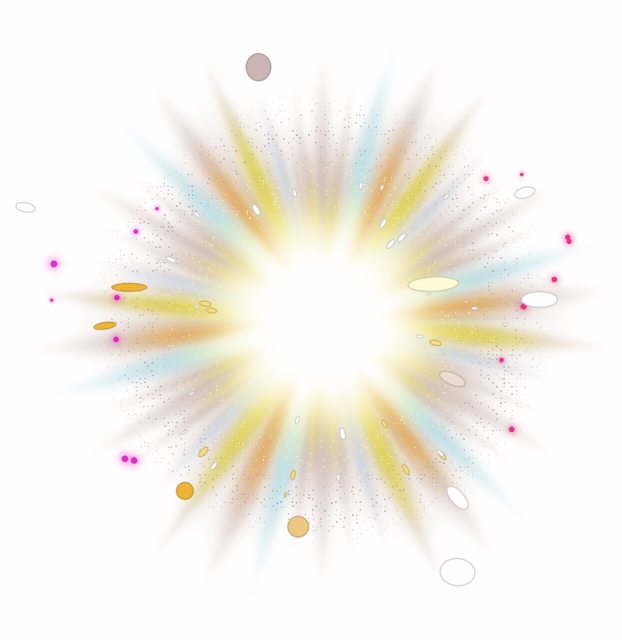
Give the GLSL for this background, as a WebGL 1 fragment shader.

```glsl
precision highp float;
uniform vec2 u_resolution;

const float PI = 3.14159265;
const vec3 WHITE = vec3(1.0, 0.995, 0.995);
const vec3 TAUPE = vec3(0.79, 0.71, 0.68);
const vec3 ORANGE = vec3(0.88, 0.68, 0.40);
const vec3 YELLOW = vec3(0.87, 0.82, 0.36);
const vec3 CYAN = vec3(0.74, 0.88, 0.91);
const vec3 BLUE = vec3(0.80, 0.84, 0.89);
const vec3 CREAM = vec3(1.0, 0.97, 0.70);
const vec3 GOLD = vec3(0.93, 0.71, 0.20);
const vec3 MAUVE = vec3(0.80, 0.71, 0.71);
const vec3 BLUSH = vec3(0.92, 0.87, 0.82);
const vec3 MAGENTA = vec3(0.90, 0.08, 0.75);
const vec3 CRIMSON = vec3(0.87, 0.15, 0.48);

float hash(vec2 p) {
  return fract(sin(dot(p, vec2(127.1, 311.7))) * 43758.5453);
}

vec2 polar(float radius, float angle) {
  return radius * vec2(cos(angle), sin(angle));
}

float fadeOut(float inner, float outer, float x) {
  return 1.0 - smoothstep(inner, outer, x);
}

// Tapered beam; angle is measured from its axis in degrees
float ray(float r, float angle, float len, float width) {
  float d = r * sin(radians(angle));
  float t = clamp(1.0 - r / len, 0.0, 1.0);
  float w = min(width, r * 0.1) * pow(t, 0.55) + 0.002;
  return exp(-d * d / (w * w)) * smoothstep(0.0, 0.55, t);
}

// Filled ellipse with a thin darker rim
vec3 flake(vec3 base, vec2 p, vec2 center, vec2 size, float angle, vec3 tint, float px) {
  vec2 q = p - center;
  float c = cos(angle), s = sin(angle);
  q = vec2(c * q.x + s * q.y, c * q.y - s * q.x);
  float k = length(q / size) + 0.001;
  float d = k * (k - 1.0) / (length(q / (size * size)) + 0.001);
  vec3 fill = mix(tint, tint * 0.78, smoothstep(-2.0 * px, 0.0, d));
  return mix(base, fill, fadeOut(-px, px, d));
}

// Randomly sized grains, one per grid cell
float dust(vec2 p, float scale, float density) {
  vec2 cell = floor(p * scale);
  vec2 offset = 0.3 + 0.4 * vec2(hash(cell + 3.1), hash(cell + 8.7));
  float size = 0.08 + 0.2 * hash(cell + 5.3);
  float grain = fadeOut(size * 0.5, size + 0.1, length(fract(p * scale) - offset));
  return grain * step(1.0 - density, hash(cell));
}

vec3 burst(vec2 p) {
  float r = length(p);
  float theta = atan(p.y, p.x + 1e-6);
  float sector = degrees(mod(theta + PI / 6.0, PI / 3.0)) - 30.0;
  float side = abs(sector);

  // Soft haze with fine streaks
  float edge = 0.365 + 0.05 * cos(6.0 * theta);
  float streak = 0.85 + 0.15 * sin(66.0 * theta + 2.0 * sin(7.0 * theta));
  vec3 col = mix(WHITE, TAUPE, 0.72 * streak * fadeOut(0.17, edge, r));

  // Six repeated fans of coloured rays
  col = mix(col, TAUPE, 0.65 * ray(r, side - 30.0, 0.44, 0.024));
  col = mix(col, TAUPE, 0.55 * ray(r, side - 23.0, 0.39, 0.015));
  vec3 warm = mix(ORANGE, TAUPE, smoothstep(0.23, 0.36, r));
  vec3 lime = mix(YELLOW, TAUPE, smoothstep(0.27, 0.42, r));
  col = mix(col, warm, 0.92 * ray(r, sector - 6.0, 0.47, 0.031));
  col = mix(col, lime, 0.95 * ray(r, sector + 5.5, 0.47, 0.022));
  col = mix(col, CYAN, 0.95 * ray(r, sector - 15.5, 0.46, 0.024));
  col = mix(col, BLUE, 0.85 * ray(r, sector + 14.5, 0.39, 0.016));
  col = mix(col, YELLOW, 0.6 * ray(r, side - 25.5, 0.27, 0.013));

  // Dust: dark grains outside, bright ones inside
  float ring = smoothstep(0.22, 0.28, r) * fadeOut(0.29, 0.37, r);
  col = mix(col, TAUPE * 0.88, 0.7 * ring * dust(p, 160.0, 0.3));
  float inner = smoothstep(0.14, 0.2, r) * fadeOut(0.22, 0.3, r);
  col = mix(col, CREAM, 0.75 * inner * dust(p + 4.0, 190.0, 0.2));

  // Glowing heart, uneven along the rays
  float glow = r * (1.0 + 0.05 * cos(12.0 * theta) + 0.04 * sin(18.0 * theta));
  col = mix(col, CREAM, 0.75 * fadeOut(0.11, 0.24, glow));
  return mix(col, WHITE, fadeOut(0.085, 0.19, glow));
}

vec3 scatter(vec3 col, vec2 p, float px) {
  // Small flakes pointing away from the heart
  for (int i = 0; i < 34; i++) {
    float id = float(i);
    float angle = id * 2.39996 + hash(vec2(id, 1.0));
    float radius = mix(0.15, 0.29, hash(vec2(id, 2.0)));
    float size = mix(0.004, 0.011, hash(vec2(id, 3.0)));
    vec3 tint = mix(WHITE, mix(CREAM, GOLD, 0.4), step(0.55, hash(vec2(id, 4.0))));
    col = flake(col, p, polar(radius, angle), vec2(size, size * 0.48), angle, tint, px);
  }
  // Glowing sparks on the left and right
  for (int i = 0; i < 16; i++) {
    float id = float(i);
    float right = mod(id, 2.0);
    float angle = PI * (1.0 - right) + 1.5 * (hash(vec2(id, 6.0)) - 0.5);
    float d = length(p - polar(mix(0.28, 0.43, hash(vec2(id, 7.0))), angle));
    float size = mix(0.002, 0.005, hash(vec2(id, 8.0)));
    float light = fadeOut(size - px, size + px, d) + 0.3 * exp(-d * d / (size * size * 5.0));
    col = mix(col, mix(MAGENTA, CRIMSON, right), min(light, 0.9));
  }
  return col;
}

// Large confetti
vec3 confetti(vec3 c, vec2 p, float px) {
  c = flake(c, p, vec2(-0.100, 0.396), vec2(0.020, 0.022), 0.0, MAUVE, px);
  c = flake(c, p, vec2(0.211, -0.393), vec2(0.028, 0.022), -0.1, WHITE, px);
  c = flake(c, p, vec2(0.339, 0.033), vec2(0.029, 0.013), 0.0, WHITE, px);
  c = flake(c, p, vec2(0.173, 0.057), vec2(0.040, 0.012), 0.05, mix(CREAM, WHITE, 0.5), px);
  c = flake(c, p, vec2(-0.215, -0.266), vec2(0.014), 0.0, GOLD, px);
  c = flake(c, p, vec2(-0.038, -0.322), vec2(0.017), 0.0, mix(GOLD, BLUSH, 0.5), px);
  c = flake(c, p, vec2(-0.302, 0.052), vec2(0.028, 0.007), 0.0, GOLD, px);
  c = flake(c, p, vec2(-0.340, -0.008), vec2(0.018, 0.006), 0.15, GOLD, px);
  c = flake(c, p, vec2(0.211, -0.277), vec2(0.023, 0.011), -0.85, WHITE, px);
  c = flake(c, p, vec2(0.203, -0.091), vec2(0.022, 0.010), -0.4, BLUSH, px);
  c = flake(c, p, vec2(-0.464, 0.177), vec2(0.016, 0.008), -0.2, WHITE, px);
  return flake(c, p, vec2(0.316, 0.200), vec2(0.017, 0.009), 0.25, WHITE, px);
}

void main() {
  float px = 1.0 / u_resolution.y;
  vec2 p = (gl_FragCoord.xy - 0.5 * u_resolution) * px - vec2(0.018, -0.001);
  vec3 col = scatter(burst(p), p, px);
  gl_FragColor = vec4(confetti(col, p, px), 1.0);
}
```
